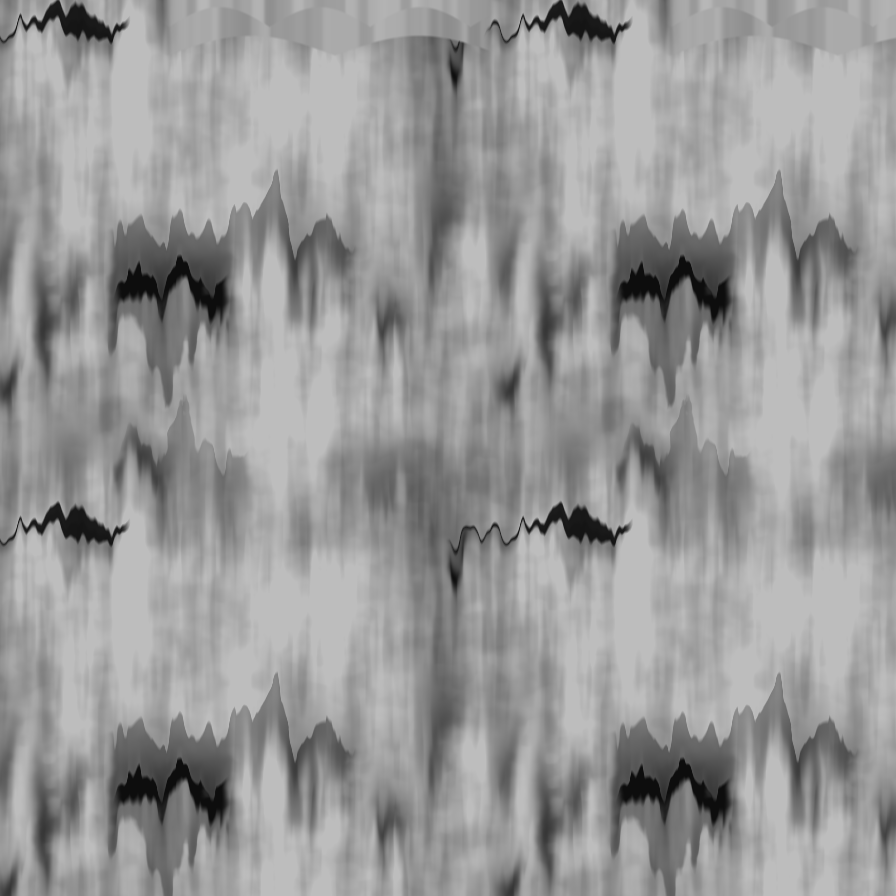
Write a Shadertoy shader that draws this texture.

```glsl
#define PERIOD 0.561
#define BASE_TONE 0.655
#define CLOUD_GAIN 0.34
#define STREAK_GAIN 0.36
#define DRAG 0.20
#define EDGE 0.006
#define BLACK 0.05
#define LIGHTEST 0.74

// Centre and radius of each soft stain, in tile units
const vec4 STAINS[11] = vec4[](
    vec4(.093, .63, .020, .15), vec4(.145, .60, .022, .05),
    vec4(.872, .45, .030, .10), vec4(.020, .50, .030, .08),
    vec4(.775, .64, .035, .06), vec4(.020, .74, .028, .035),
    vec4(.280, .91, .050, .04), vec4(.760, .97, .070, .06),
    vec4(.905, .09, .016, .03), vec4(.130, .93, .050, .07),
    vec4(.610, .47, .080, .05));
const float DEPTHS[11] = float[](.36, .34, .27, .24, .34, .36, .28, .16, .42, .20, .10);

float hash(vec2 p) {
    vec3 q = fract(p.xyx * vec3(.1031, .1030, .0973));
    q += dot(q, q.yzx + 33.33);
    return fract((q.x + q.y) * q.z);
}

// Shortest offset on the repeating tile
float wrap(float d) { return d - floor(d + .5); }

// Tiling cellular noise: random cell values blended by distance
float cells(vec2 p, vec2 count) {
    p *= count;
    vec2 base = floor(p);
    float sum = 0., total = 0.;
    for (int j = -1; j <= 1; j++)
    for (int i = -1; i <= 1; i++) {
        vec2 cell = base + vec2(i, j);
        vec2 id = mod(cell, count);
        vec2 jitter = vec2(hash(id + 17.3), hash(id + 59.1));
        vec2 d = p - cell - .1 - .8 * jitter;
        float weight = exp(-5. * dot(d, d));
        sum += weight * hash(id + 91.7);
        total += weight;
    }
    return sum / total;
}

float layered(vec2 p, vec2 count, int octaves) {
    float sum = 0., gain = .5, total = 0.;
    for (int i = 0; i < octaves; i++) {
        sum += gain * cells(p, count);
        total += gain;
        gain *= .6;
        count *= 2.;
        p += .137;
    }
    return sum / total;
}

float haze(vec2 p, vec2 centre, vec2 radius) {
    vec2 d = vec2(wrap(p.x - centre.x), wrap(p.y - centre.y)) / radius;
    return exp(-dot(d, d));
}

float spike(float x, float centre, float width) {
    return max(0., 1. - abs(wrap(x - centre)) / width);
}

float span(float x, float middle, float halfWidth) {
    return 1. - smoothstep(halfWidth - .025, halfWidth, abs(wrap(x - middle)));
}

// Crisp upper edge, lower edge fading over the given softness
float sheet(float y, float top, float bottom, float softness) {
    float d = wrap(y - top);
    float below = 1. - smoothstep(bottom - top - softness, bottom - top + EDGE, d);
    return smoothstep(-EDGE, EDGE, d) * below;
}

void mainImage(out vec4 fragColor, in vec2 fragCoord) {
    vec2 uv = fragCoord / iResolution.xy;
    vec2 p = vec2(uv.x, 1. - uv.y) / PERIOD;

    // Mottled ground with vertical streaks
    float cloud = layered(p, vec2(6, 7), 4);
    float streak = layered(p, vec2(26, 3), 3);
    float tone = BASE_TONE + CLOUD_GAIN * (cloud - .5) + STREAK_GAIN * (streak - .5);
    tone += .09 * haze(p, vec2(.32, .24), vec2(.38, .16));
    tone += .08 * haze(p, vec2(.62, .79), vec2(.20, .11));
    tone -= .10 * haze(p, vec2(.82, .26), vec2(.14, .26));
    tone -= .08 * haze(p, vec2(.88, .90), vec2(.20, .25));

    // Dragged position frays every edge into columns
    vec2 q = p + vec2(.05 * (cloud - .5), DRAG * (streak - .5));
    float grain = .5 + cloud;
    for (int i = 0; i < 11; i++)
        tone -= DEPTHS[i] * grain * haze(q, STAINS[i].xy, STAINS[i].zw);

    // Grey sheets with peaks and drips
    float mainTop = .455 - .10 * spike(q.x, .55, .04);
    float mainEnd = .655 + .14 * spike(q.x, .327, .07);
    float fade = mix(.02, .17, smoothstep(.40, .50, fract(q.x)));
    tone -= .22 * grain * span(q.x, .455, .25) * sheet(q.y, mainTop, mainEnd, fade);
    float upperTop = .885 - .10 * spike(q.x, .356, .03);
    tone -= .13 * grain * span(q.x, .37, .14) * sheet(q.y, upperTop, 1.16, .20);

    // Black pool inside the main sheet
    float pool = span(q.x, .34, .12) * sheet(q.y, .555, .612, .018);
    tone -= .16 * span(q.x, .34, .14) * haze(q, vec2(.34, .54), vec2(.14, .06));
    tone = mix(tone, BLACK, pool * smoothstep(.28, .48, cloud + .12));

    // Wavering black ridge with a grey drip below
    vec2 r = p + vec2(0., .09 * (streak - .5));
    float angle = 6.2832 * p.x;
    float peak = spike(p.x, .15, .09);
    float ridge = .062 - .040 * peak + .007 * sin(17. * angle) + .005 * sin(41. * angle);
    float ridgeEnd = .105 + .09 * spike(p.x, .135, .03);
    float ridgeSpan = span(p.x, .075, .19);
    tone -= .17 * ridgeSpan * sheet(r.y, ridge, ridgeEnd, .05);
    float thickness = .005 + .021 * peak + .012 * (cloud - .5);
    float line = 1. - smoothstep(thickness - EDGE, thickness + EDGE, abs(wrap(r.y - ridge)));
    tone = mix(tone, BLACK, .92 * line * ridgeSpan);

    // Smooth smeared flaps along the upper border
    float flapSpan = smoothstep(.32, .36, fract(p.x)) * (1. - smoothstep(.96, .985, fract(p.x)));
    for (int i = 0; i < 2; i++) {
        float layer = float(i);
        float edge = .062 - .032 * layer - .022 * abs(sin(angle * (1.5 + layer) + layer));
        float smear = .53 + .17 * cells(vec2(p.x, .2 + .3 * layer), vec2(48, 3)) + .03 * layer;
        float cover = 1. - smoothstep(edge - .002, edge + .002, 1. - uv.y);
        tone = mix(tone, smear, cover * flapSpan);
    }

    fragColor = vec4(vec3(clamp(tone, BLACK, LIGHTEST)), 1.);
}
```
